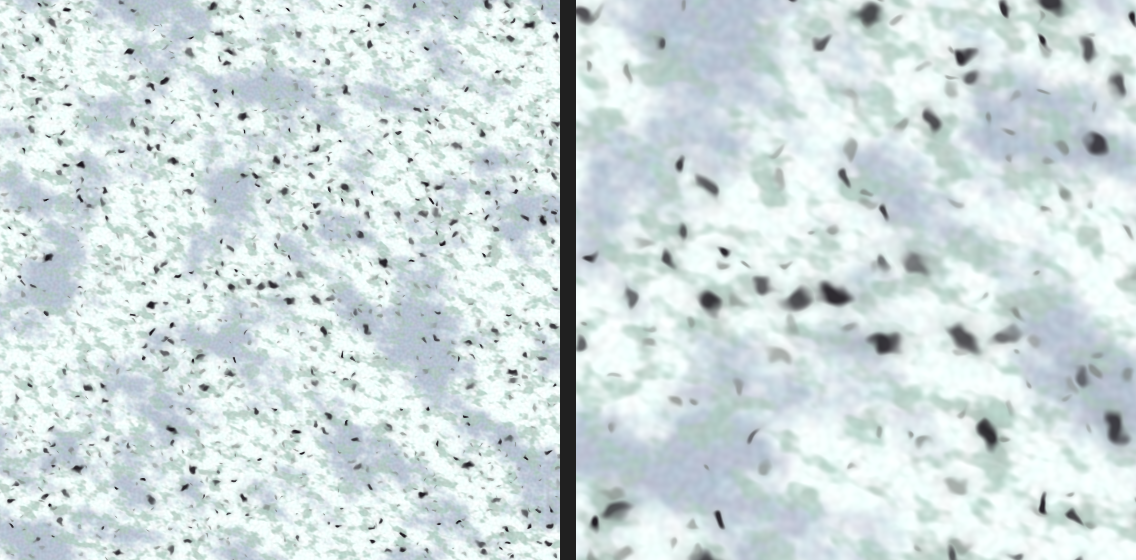
Left, the full canvas; right, a detail of the centre.
Write a Shadertoy shader that draws this texture.

```glsl
const float TAU = 6.2831853;

const vec3 QUARTZ_WHITE = vec3(0.96, 1.00, 0.995);
const vec3 FELDSPAR_BLUE = vec3(0.72, 0.765, 0.83);
const vec3 PALE_GREEN = vec3(0.69, 0.79, 0.75);
const vec3 HALO_GREY = vec3(0.57, 0.61, 0.60);
const vec3 FAINT_MICA = vec3(0.43, 0.44, 0.42);
const vec3 DARK_MICA = vec3(0.08, 0.06, 0.09);

vec2 hash2(vec2 p) {
    vec3 q = fract(p.xyx * vec3(0.1031, 0.1030, 0.0973));
    q += dot(q, q.yzx + 33.33);
    return fract((q.xx + q.yz) * q.zy);
}

mat2 rotation(float angle) {
    float c = cos(angle), s = sin(angle);
    return mat2(c, s, -s, c);
}

float cornerSlope(vec2 corner, vec2 toPoint) {
    float angle = TAU * hash2(corner).x;
    return dot(vec2(cos(angle), sin(angle)), toPoint);
}

float gradientNoise(vec2 p) {
    vec2 i = floor(p), f = fract(p);
    vec2 w = f * f * f * (f * (f * 6.0 - 15.0) + 10.0);
    vec2 e = vec2(0.0, 1.0);
    float low = mix(cornerSlope(i, f), cornerSlope(i + e.yx, f - e.yx), w.x);
    float high = mix(cornerSlope(i + e.xy, f - e.xy), cornerSlope(i + e.yy, f - e.yy), w.x);
    return mix(low, high, w.y);
}

float fbm(vec2 p, int octaves, float gain) {
    float sum = 0.0, amplitude = 1.0;
    for (int i = 0; i < octaves; i++) {
        sum += amplitude * gradientNoise(p);
        p = rotation(0.5) * p * 2.03 + 19.7;
        amplitude *= gain;
    }
    return sum;
}

// Clustered flakes on a jittered grid: x is the core, y the soft halo
vec2 flakes(vec2 p, float cells, float share, float clustering, float seed) {
    vec2 cover = vec2(0.0);
    vec2 home = floor(p * cells);
    for (int y = -1; y <= 1; y++) {
        for (int x = -1; x <= 1; x++) {
            vec2 id = home + vec2(x, y);
            vec2 traits = hash2(id + seed);
            vec2 look = hash2(id + seed + 71.3);
            vec2 centre = id + 0.15 + 0.7 * hash2(id + seed + 137.9);
            float cluster = fbm(centre / cells * 9.0 + seed, 2, 0.7);
            float present = step(traits.x, share + clustering * cluster);
            float size = mix(0.12, 0.29, traits.y * traits.y);
            vec2 offset = rotation(0.4 + 2.2 * (look.x - 0.5)) * (p * cells - centre);
            float d = length(offset * vec2(0.72, 1.25)) / size;
            float core = smoothstep(1.4, 0.35, d) * mix(0.45, 1.0, look.y);
            cover = max(cover, present * vec2(core, exp(-0.38 * d * d)));
        }
    }
    return cover;
}

// White ground with broad blue clouds and small green mottles
vec3 ground(vec2 p) {
    vec2 slanted = vec2(p.x, p.y + 0.2 * p.x);
    float cloud = fbm(slanted * vec2(6.0, 8.0), 5, 0.6);
    float mottle = fbm(slanted * vec2(30.0, 42.0) + 43.0, 3, 0.6);
    vec3 colour = mix(QUARTZ_WHITE, FELDSPAR_BLUE, smoothstep(-0.12, 0.48, cloud));
    return mix(colour, PALE_GREEN, 0.8 * smoothstep(-0.08, 0.5, mottle));
}

// Fine warm and cool tint variation
vec3 grain(vec2 p) {
    float light = gradientNoise(p * 170.0);
    float tint = gradientNoise(p * 75.0 + 29.0);
    return 0.05 * light + 0.035 * tint * vec3(1.0, -0.5, -0.2);
}

void mainImage(out vec4 fragColor, in vec2 fragCoord) {
    vec2 p = fragCoord / min(iResolution.x, iResolution.y);

    // Ragged flake outlines
    vec2 ragged = vec2(gradientNoise(p * 95.0), gradientNoise(p * 95.0 + 17.0));
    vec2 warped = p + 0.0055 * ragged;

    vec2 faint = flakes(warped, 60.0, 0.20, 0.40, 11.0);
    vec2 dark = flakes(warped, 40.0, 0.19, 0.55, 53.0);

    vec3 colour = ground(p) + grain(p);
    colour = mix(colour, HALO_GREY, 0.50 * max(dark.y, 0.6 * faint.y));
    colour = mix(colour, FAINT_MICA, 0.55 * faint.x);
    colour = mix(colour, DARK_MICA, 0.95 * dark.x);

    fragColor = vec4(clamp(colour, 0.0, 1.0), 1.0);
}
```
